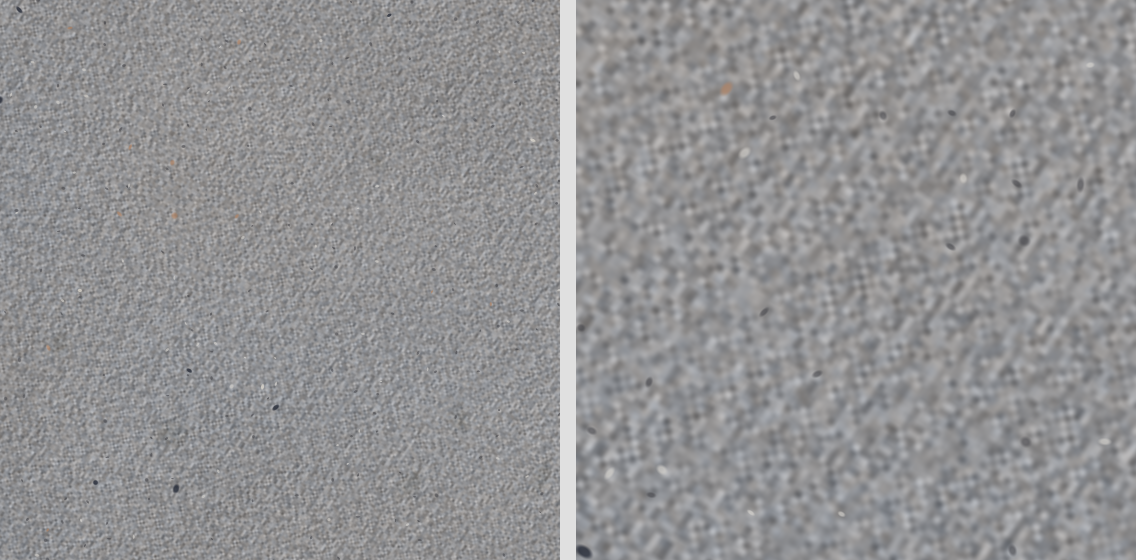
Left, the full canvas; right, a detail of the centre.
Reproduce this texture procedurally as a Shadertoy shader.

```glsl
// Fine grey asphalt: two turned layers of value noise form a lit, sandy grain,
// broad noise adds faint mottling, and jittered cells scatter soft stains,
// dark pits, pale chips and a few rusty crumbs.

float hash(vec2 p) {
    return fract(sin(dot(p, vec2(127.1, 311.7))) * 43758.5453);
}

float noise(vec2 p) {
    vec2 cell = floor(p), f = fract(p);
    f = f * f * (3.0 - 2.0 * f);
    float low = mix(hash(cell), hash(cell + vec2(1, 0)), f.x);
    float high = mix(hash(cell + vec2(0, 1)), hash(cell + vec2(1, 1)), f.x);
    return mix(low, high, f.y);
}

mat2 turn(float angle) {
    float c = cos(angle), s = sin(angle);
    return mat2(c, s, -s, c);
}

// Height of the sandy surface, about 0.5 on average
float grainHeight(vec2 uv) {
    float fine = noise(turn(0.6) * uv * 235.0 + 17.0);
    float coarse = noise(turn(1.9) * uv * 145.0 + 53.0);
    return 0.65 * fine + 0.35 * coarse;
}

// One randomly turned ellipse in a share of the cells; size is in canvas units
float specks(vec2 uv, float cells, float share, float size, float softness, float seed) {
    vec2 p = turn(seed) * uv * cells + seed;
    vec2 cell = floor(p);
    vec2 key = cell + seed * 7.3;
    vec2 centre = 0.3 + 0.4 * vec2(hash(key + 3.1), hash(key + 8.7));
    vec2 d = turn(6.28 * hash(key + 5.3)) * (fract(p) - centre) / cells;
    d.y *= 1.0 + 1.2 * hash(key + 2.9);
    float radius = size * (0.6 + 0.6 * hash(key + 6.1));
    float shape = 1.0 - smoothstep(1.0 - softness, 1.0 + softness, length(d) / radius);
    return shape * step(hash(key), share);
}

void mainImage(out vec4 fragColor, in vec2 fragCoord) {
    vec2 uv = fragCoord / min(iResolution.x, iResolution.y);

    // Grain, lit from one side by subtracting a shifted copy
    float relief = grainHeight(uv) - 0.4 * grainHeight(uv + vec2(0.004, -0.003)) - 0.3;
    float mottle = noise(uv * 5.0 + 4.0) + 0.7 * noise(turn(0.8) * uv * 19.0) - 0.85;
    vec3 color = vec3(0.567, 0.567, 0.574) + 0.31 * relief + 0.022 * mottle;

    // Faint warm and cool tints, per grain and over broad areas
    float tint = noise(turn(1.1) * uv * 160.0 + 91.0) - 0.5;
    tint += 0.5 * (noise(uv * 3.0 + 31.0) - 0.5);
    color += tint * vec3(0.024, 0.0, -0.028);

    // Soft worn stains
    float stain = specks(uv, 5.0, 0.3, 0.022, 0.8, 2.3);
    color -= stain * vec3(0.045, 0.045, 0.052);

    // Small pits and pale chips
    float pit = specks(uv, 27.0, 0.22, 0.0032, 0.5, 4.7);
    color = mix(color, vec3(0.27, 0.27, 0.29), 0.6 * pit);
    float chip = specks(uv, 23.0, 0.10, 0.0033, 0.5, 9.2);
    color = mix(color, vec3(0.84, 0.83, 0.81), 0.65 * chip);

    // Rare larger holes, bright flakes and rusty crumbs
    float hole = specks(uv, 6.0, 0.14, 0.0065, 0.4, 12.6);
    color = mix(color, vec3(0.15, 0.17, 0.22), 0.8 * hole);
    float flake = specks(uv, 7.0, 0.08, 0.0058, 0.4, 15.4);
    color = mix(color, vec3(0.87, 0.85, 0.81), 0.75 * flake);
    float crumb = specks(uv, 9.0, 0.08, 0.0045, 0.5, 18.9);
    color = mix(color, vec3(0.70, 0.51, 0.38), 0.65 * crumb);

    fragColor = vec4(clamp(color, 0.0, 1.0), 1.0);
}
```
